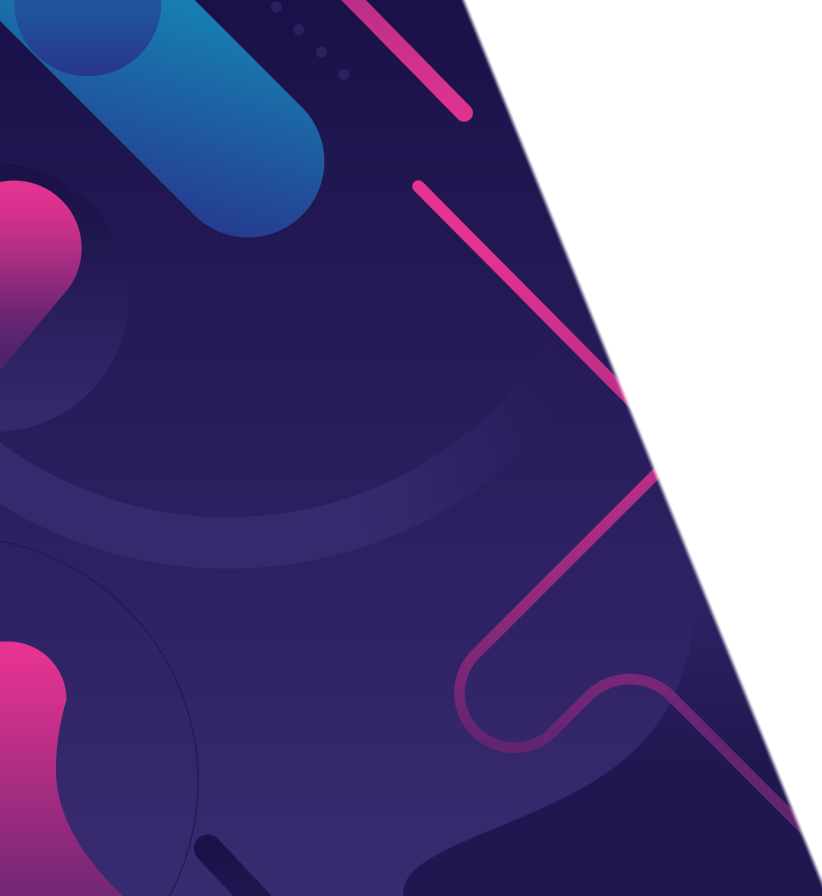
This background is drawn by a Shadertoy shader. Its source:

```glsl
// Indigo backdrop with blue and pink rounded shapes, cut by a slanted white panel.

#define NIGHT  vec3(0.102, 0.066, 0.285)
#define DUSK   vec3(0.222, 0.168, 0.440)
#define SHADE  vec3(0.125, 0.090, 0.315)
#define PINK   vec3(0.900, 0.200, 0.570)
#define PLUM   vec3(0.300, 0.135, 0.420)
#define CYAN   vec3(0.090, 0.490, 0.690)
#define BLUE   vec3(0.150, 0.220, 0.560)
#define WIRE   0.0060
#define EDGE_SOFTNESS 0.0035
#define DOT_STEP 0.0251

// Antialiased coverage of a signed distance
float cover(float d) {
    return clamp(0.5 - d * iResolution.y, 0.0, 1.0);
}

float disc(vec2 p, vec2 center, float radius) {
    return length(p - center) - radius;
}

float capsule(vec2 p, vec2 a, vec2 b, float radius) {
    vec2 ap = p - a, ab = b - a;
    return length(ap - ab * clamp(dot(ap, ab) / dot(ab, ab), 0.0, 1.0)) - radius;
}

// Part of a circle line around a unit axis, limited by the cosine of its half angle
float arc(vec2 p, vec2 center, float radius, vec2 axis, float cosHalf) {
    vec2 q = p - center;
    float len = length(q);
    return dot(q, axis) >= cosHalf * len ? abs(len - radius) - WIRE : 1.0;
}

// Body with a rounded top corner and a side that narrows, then flares
float wave(vec2 p) {
    float v = max(p.y - 0.859, -0.078);
    float side = 0.0625 + (v > 0.0 ? 3.76 : 1.92) * v * v;
    float corner = 0.065;
    vec2 q = vec2(p.x - side, 0.716 - p.y) + corner;
    return length(max(q, 0.0)) + min(max(q.x, q.y), 0.0) - corner;
}

// Bent line of straight runs and two arcs
float bentWire(vec2 p) {
    float d = capsule(p, vec2(0.531, 0.730), vec2(0.745, 0.516), WIRE);
    d = min(d, arc(p, vec2(0.574, 0.7734), 0.0612, vec2(-0.7071, 0.7071), 0.0));
    d = min(d, capsule(p, vec2(0.617, 0.8165), vec2(0.657, 0.777), WIRE));
    d = min(d, arc(p, vec2(0.703, 0.823), 0.0651, vec2(0.0, -1.0), 0.7071));
    return min(d, capsule(p, vec2(0.749, 0.777), vec2(0.905, 0.933), WIRE));
}

void mainImage(out vec4 fragColor, in vec2 fragCoord) {
    // Canvas heights, with y counted down from the top
    vec2 p = fragCoord / iResolution.y;
    p.y = 1.0 - p.y;
    vec3 ground = mix(NIGHT, DUSK, p.y);
    vec3 color = ground;

    // Broad band that fades to the right
    float band = abs(disc(p, vec2(0.254, 0.150), 0.456)) - 0.0286;
    float bandFade = 1.0 - smoothstep(0.36, 0.64, p.x);
    color = mix(color, DUSK, cover(band) * bandFade * 0.85);

    // Dark lower right corner behind an S-shaped border
    float rise = pow(max(1.0 - p.y, 0.0), 2.5);
    float border = 0.450 + 0.350 * rise / (rise + pow(0.1075, 2.5));
    float slope = max(fwidth(p.x - border), 1e-5);
    vec3 cornerColor = mix(ground, SHADE, smoothstep(0.62, 0.88, p.y));
    color = mix(color, cornerColor, clamp(0.5 + (p.x - border) / slope, 0.0, 1.0));

    // Halo disc and thin circle line on the left
    vec3 haloColor = mix(NIGHT * 0.95, DUSK, smoothstep(0.16, 0.50, p.y));
    color = mix(color, haloColor, cover(disc(p, vec2(-0.0065, 0.332), 0.150)) * 0.8);
    float ring = abs(disc(p, vec2(-0.052, 0.872), 0.273)) - 0.0008;
    color = mix(color, SHADE, cover(ring) * 0.8);

    // Blue capsule with an inset disc
    float blueTone = clamp((p.y - 0.3 * p.x + 0.05) / 0.25, 0.0, 1.0);
    float blueBar = capsule(p, vec2(0.277, 0.180), vec2(-0.113, -0.210), 0.085);
    color = mix(color, mix(CYAN, BLUE, blueTone), cover(blueBar));
    vec3 insetColor = mix(CYAN, BLUE, 0.6 + 0.4 * smoothstep(0.0, 0.085, p.y));
    color = mix(color, insetColor, cover(disc(p, vec2(0.098, 0.003), 0.082)));

    // Pink drop and pink wave on the left
    float drop = capsule(p, vec2(0.0156, 0.277), vec2(-0.146, 0.470), 0.0755);
    color = mix(color, mix(PINK, PLUM, smoothstep(0.19, 0.42, p.y)), cover(drop));
    vec3 waveColor = mix(PINK, PLUM, 0.75 * clamp((p.y - 0.73) / 0.27, 0.0, 1.0));
    color = mix(color, waveColor, cover(wave(p)));

    // Dark stub at the bottom
    float stub = capsule(p, vec2(0.232, 0.947), vec2(0.312, 1.032), 0.0156);
    color = mix(color, mix(NIGHT, SHADE, smoothstep(0.94, 1.0, p.y)), cover(stub));

    // Diagonal row of faint dots
    for (int i = 0; i < 4; i++) {
        float dotShape = disc(p, vec2(0.3086, 0.008) + float(i) * DOT_STEP, 0.0062);
        color = mix(color, DUSK, cover(dotShape) * 0.55);
    }

    // Pink strokes
    float upper = capsule(p, vec2(0.375, -0.020), vec2(0.518, 0.126), 0.0098);
    color = mix(color, mix(PLUM, PINK, 0.72 + 2.0 * clamp(p.y, 0.0, 0.12)), cover(upper));
    float middle = capsule(p, vec2(0.467, 0.208), vec2(0.720, 0.463), 0.0068);
    color = mix(color, mix(PINK, PLUM, 0.25 * smoothstep(0.25, 0.45, p.y)), cover(middle));
    float wireTone = 0.28 + 0.58 * clamp((p.y - 0.53) / 0.30, 0.0, 1.0);
    color = mix(color, mix(PINK, PLUM, wireTone), cover(bentWire(p)));

    // White panel with a soft slanted edge
    float panel = dot(p - vec2(0.517, 0.0), vec2(0.9265, -0.3764));
    color = mix(color, vec3(1.0), smoothstep(-EDGE_SOFTNESS, EDGE_SOFTNESS, panel));

    fragColor = vec4(color, 1.0);
}
```
